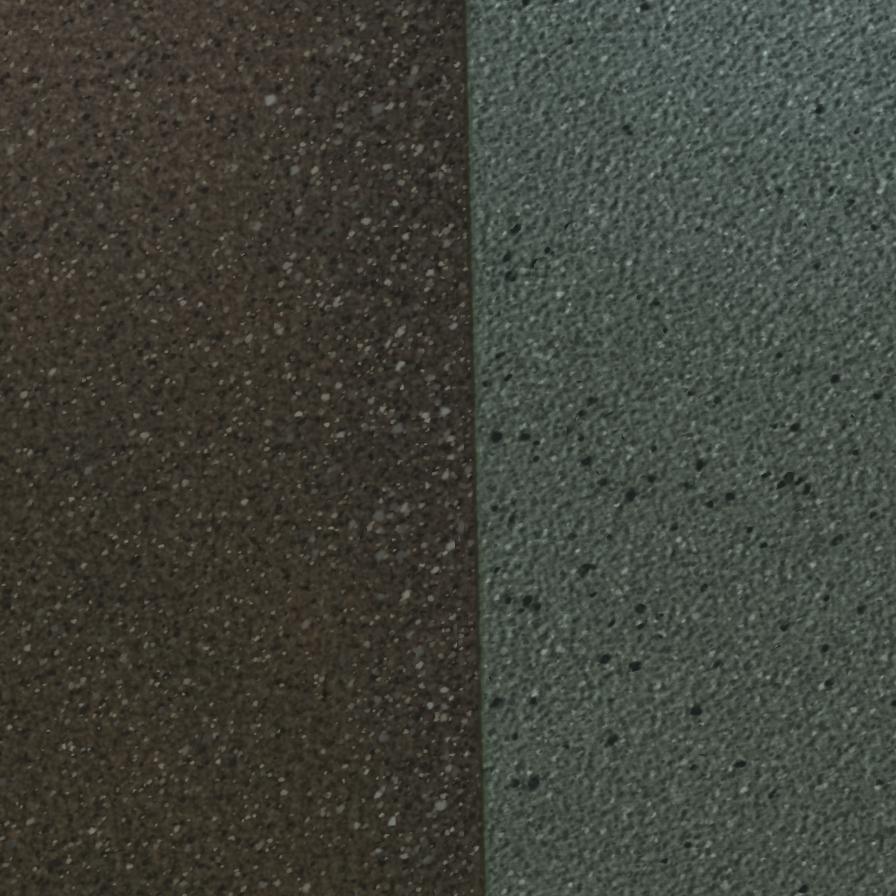
A Shadertoy shader for this texture:

```glsl
// Two worn stone slabs meeting at a thin, slightly leaning seam.
// Left: brown ground with hashed pebbles that crowd towards the seam.
// Right: grey-green slanted grain from embossed gradient noise, with dark pits.

vec2 hash2(vec2 p) {
    vec3 q = fract(p.xyx * vec3(0.1031, 0.1030, 0.0973));
    q += dot(q, q.yzx + 33.33);
    return fract((q.xx + q.yz) * q.zy);
}

float gradientNoise(vec2 p) {
    vec2 i = floor(p), f = fract(p);
    vec2 u = f * f * f * (f * (f * 6.0 - 15.0) + 10.0);
    float a = dot(hash2(i) * 2.0 - 1.0, f);
    float b = dot(hash2(i + vec2(1, 0)) * 2.0 - 1.0, f - vec2(1, 0));
    float c = dot(hash2(i + vec2(0, 1)) * 2.0 - 1.0, f - vec2(0, 1));
    float d = dot(hash2(i + 1.0) * 2.0 - 1.0, f - 1.0);
    return mix(mix(a, b, u.x), mix(c, d, u.x), u.y);
}

float fbm(vec2 p) {
    return gradientNoise(p) + 0.5 * gradientNoise(p * 2.1 + 17.0)
         + 0.25 * gradientNoise(p * 4.3 + 41.0);
}

// One rough stone per kept cell: x = coverage, y = random tone
vec2 scatter(vec2 p, float amount) {
    vec2 home = floor(p), stone = vec2(0.0);
    p += 0.24 * vec2(gradientNoise(p * 2.0), gradientNoise(p * 2.0 + 31.0));
    for (int y = -1; y <= 1; y++)
    for (int x = -1; x <= 1; x++) {
        vec2 cell = home + vec2(x, y);
        vec2 traits = hash2(cell + 71.0);
        vec2 shape = hash2(cell + 133.0);
        vec2 d = p - cell - hash2(cell);
        d = vec2(d.x - 0.35 * d.y, d.y * (0.8 + 0.5 * shape.y));
        float radius = mix(0.32, 0.58, traits.y * traits.y);
        float cover = (1.0 - smoothstep(radius * 0.25, radius, length(d)))
                    * step(traits.x, amount);
        if (cover > stone.x) stone = vec2(cover, shape.x);
    }
    return stone;
}

vec3 brownSlab(vec2 p, float toSeam) {
    // Broad tint, paler at the upper left and darker beside the seam
    float band = 1.0 - smoothstep(0.03, mix(0.17, 0.32, p.y), toSeam);
    vec3 col = mix(vec3(0.212, 0.192, 0.150), vec3(0.225, 0.200, 0.172), p.y);
    col += vec3(0.046, 0.040, 0.038) * smoothstep(0.6, 0.0, length(p - vec2(0.03, 1.0)));
    col += vec3(0.018, 0.006, 0.002) * fbm(p * 5.0 + 3.0);
    col = mix(col, vec3(0.180, 0.172, 0.152), band * 0.5);
    col *= 1.0 + 0.45 * fbm(p * 95.0) + 0.4 * gradientNoise(p * 170.0);

    // Dark chips, fine grit, then pebbles of two sizes
    vec2 chip = scatter(p * 80.0 + 9.0, 0.2 + 0.25 * band);
    col = mix(col, vec3(0.105, 0.106, 0.098), chip.x * 0.7);
    vec2 grit = scatter(p * 118.0, 0.46 + 0.06 * band);
    col = mix(col, mix(vec3(0.22, 0.205, 0.17), vec3(0.47, 0.45, 0.38), grit.y * grit.y),
              grit.x * 0.85);
    float crowd = band * smoothstep(0.0, 0.03, toSeam)
                * clamp(0.8 + 0.8 * fbm(p * 9.0), 0.25, 1.0);
    vec2 pebble = scatter(p * 84.0 + 25.0, 0.13 + 0.42 * crowd);
    col = mix(col, mix(vec3(0.22, 0.22, 0.20), vec3(0.50, 0.49, 0.44), pebble.y * pebble.y),
              pebble.x * 0.9);
    vec2 stone = scatter(p * 60.0 + 77.0, 0.24 * crowd * (0.5 + 0.5 * p.y));
    col = mix(col, mix(vec3(0.27, 0.27, 0.25), vec3(0.50, 0.52, 0.49), stone.y * stone.y),
              stone.x * 0.9);
    return col;
}

vec3 greenSlab(vec2 p) {
    // Cool sheen from the upper right, fading to dull green below
    vec3 col = mix(vec3(0.274, 0.308, 0.270), vec3(0.278, 0.316, 0.290), p.y);
    col += vec3(0.050, 0.060, 0.072) * smoothstep(0.6, 0.0, length((p - vec2(0.93, 1.05)) * vec2(0.9, 1.0)));
    col *= 1.0 + 0.05 * fbm(p * 7.0 + 11.0);

    // Relief of short grains stretched towards the upper right
    vec2 g = mat2(0.77, -0.64, 0.64, 0.77) * p * vec2(95.0, 125.0);
    float relief = fbm(g) - fbm(g + vec2(0.2, -0.5));
    col *= 1.0 + 0.42 * relief + 0.42 * gradientNoise(p * 145.0);

    // Small dark gaps and pale grains between them
    vec2 gap = scatter(p * 98.0 + 83.0, 0.36);
    col = mix(col, vec3(0.160, 0.188, 0.165), gap.x * 0.7);
    vec2 grain = scatter(p * 96.0 + 50.0, 0.5);
    col = mix(col, col * 1.12 + 0.17 * grain.y * grain.y, grain.x * 0.9);

    // Ragged pits gather in loose clusters through the middle heights
    float middle = smoothstep(0.05, 0.3, p.y) * (1.0 - smoothstep(0.65, 0.9, p.y));
    float cluster = smoothstep(0.0, 0.5, fbm(p * 13.0 + 60.0));
    vec2 pit = scatter(p * 58.0 + 120.0, 0.02 + (0.03 + 0.2 * cluster) * middle);
    float ragged = clamp(pit.x * (1.0 + 1.2 * gradientNoise(p * 120.0)), 0.0, 1.0);
    col = mix(col, vec3(0.090, 0.115, 0.107), ragged * 0.9);
    return col;
}

void mainImage(out vec4 fragColor, in vec2 fragCoord) {
    vec2 p = fragCoord / iResolution.xy;
    float seam = 0.541 - 0.022 * p.y + 0.0012 * gradientNoise(vec2(p.y * 22.0, 4.0));
    float side = p.x - seam;
    vec3 col = mix(brownSlab(p, -side), greenSlab(p), smoothstep(-0.003, 0.003, side));

    // Shadowed joint with a mossy lip on its right
    float joint = 1.0 - smoothstep(0.0005, 0.0045, abs(side + 0.001));
    float lip = 1.0 - smoothstep(0.0, 0.0035, abs(side - 0.0035));
    col = mix(col, vec3(0.150, 0.165, 0.115), joint * 0.65);
    col = mix(col, vec3(0.235, 0.285, 0.205), lip * 0.5);
    fragColor = vec4(clamp(col, 0.0, 1.0), 1.0);
}
```
